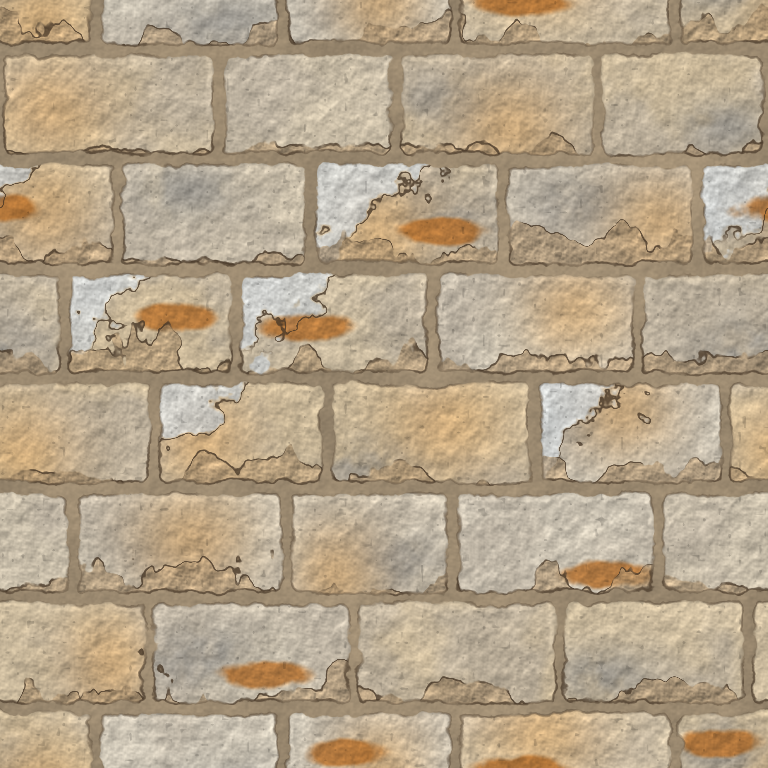
Reproduce this texture procedurally as a Shadertoy shader.

```glsl
// Weathered sandstone wall: seven courses of four rough-faced blocks in buff mortar.

const float ROWS = 7.0;
const float COLS = 4.0;
const float COURSE_SHIFT = 0.55;             // height of the first bed joint, in courses
const float JOINT_JITTER = 0.24;             // spread of upright joints, in blocks
const vec2 HALF_JOINT = vec2(0.0076, 0.0082);
const float CORNER = 0.007;
const float EDGE_WOBBLE = 0.014;
const float RELIEF = 0.85;
const vec2 TO_LIGHT = vec2(-0.0015, 0.0026);

const vec3 MORTAR = vec3(0.61, 0.54, 0.44);
const vec3 CREAM = vec3(0.78, 0.71, 0.59);
const vec3 PALE = vec3(0.80, 0.77, 0.71);
const vec3 STONE_GREY = vec3(0.70, 0.66, 0.60);
const vec3 SLATE = vec3(0.54, 0.53, 0.51);
const vec3 OCHRE = vec3(0.81, 0.64, 0.42);
const vec3 RUST = vec3(0.66, 0.40, 0.15);
const vec3 FLAKE = vec3(0.81, 0.83, 0.84);
const vec3 LIP = vec3(0.64, 0.54, 0.41);
const vec3 CREVICE = vec3(0.27, 0.21, 0.15);

float hash(vec2 p) {
    return fract(sin(dot(p, vec2(127.1, 311.7))) * 43758.55);
}

// Value noise that wraps after a whole number of cells
float noise(vec2 p, vec2 period) {
    vec2 i = floor(p), f = fract(p);
    f = f * f * (3.0 - 2.0 * f);
    vec2 a = mod(i, period), b = mod(i + 1.0, period);
    return mix(mix(hash(a), hash(vec2(b.x, a.y)), f.x),
               mix(hash(vec2(a.x, b.y)), hash(b), f.x), f.y);
}

float fbm(vec2 uv, vec2 freq) {
    float sum = 0.0, amp = 0.5;
    for (int i = 0; i < 4; i++) {
        sum += amp * noise(uv * freq, freq);
        freq *= 2.0;
        amp *= 0.5;
    }
    return sum / 0.9375;
}

float jointJitter(float col, float row) {
    return (hash(vec2(mod(col, COLS) + 3.0, row + 11.0)) - 0.5) * JOINT_JITTER;
}

float roundBox(vec2 p, vec2 halfSize, float r) {
    vec2 d = abs(p) - halfSize + r;
    return length(max(d, 0.0)) + min(max(d.x, d.y), 0.0) - r;
}

// Soft elliptical stain at a random spot of the block
float stain(vec2 pos, vec2 id, vec2 radius) {
    vec2 centre = vec2(hash(id + 0.3), hash(id + 0.7)) * 1.3 - 0.65;
    vec2 d = (pos - centre) / radius;
    return exp(-dot(d, d));
}

void mainImage(out vec4 fragColor, in vec2 fragCoord) {
    vec2 uv = fragCoord / iResolution.xy;
    float px = 1.0 / iResolution.y;

    // Noise layers
    float broad = fbm(uv, vec2(9.0));
    float medium = fbm(uv + 0.37, vec2(28.0));
    float rough = fbm(uv + 0.61, vec2(56.0));
    float slope = rough - fbm(uv + 0.61 + TO_LIGHT, vec2(56.0));
    float grain = noise(uv * 240.0, vec2(240.0)) - 0.5;

    // Course, then block between its two jittered joints
    float y = uv.y * ROWS - COURSE_SHIFT + (broad - 0.5) * 0.06;
    float row = mod(floor(y), ROWS);
    float bond = 0.865 - 0.075 * row - 0.40 * mod(row, 2.0);
    float x = uv.x * COLS - bond + (medium - 0.5) * 0.03;
    float col = floor(x);
    if (x < col + jointJitter(col, row)) col -= 1.0;
    else if (x > col + 1.0 + jointJitter(col + 1.0, row)) col += 1.0;
    float left = col + jointJitter(col, row);
    float right = col + 1.0 + jointJitter(col + 1.0, row);
    vec2 id = vec2(mod(col, COLS), row);

    // Block outline
    vec2 p = vec2((x - 0.5 * (left + right)) / COLS, (fract(y) - 0.5) / ROWS);
    vec2 halfSize = vec2((right - left) / COLS, 1.0 / ROWS) * 0.5 - HALF_JOINT;
    vec2 pos = p / halfSize;
    float edge = roundBox(p, halfSize, CORNER) + (rough - 0.5) * EDGE_WOBBLE;
    float block = 1.0 - smoothstep(-px, px, edge);

    // Block tone with broad discolouration
    vec3 stone = mix(CREAM, PALE, smoothstep(0.1, 0.9, hash(id + 5.1)));
    stone = mix(stone, STONE_GREY, smoothstep(0.35, 0.65, broad) * 0.65);
    float slate = step(0.45, hash(id + 9.2)) * stain(pos, id + 20.0, vec2(0.65, 0.6));
    stone = mix(stone, SLATE, slate * smoothstep(0.2, 0.65, medium) * 0.8);
    float ochre = step(0.5, hash(id + 13.4)) * stain(pos, id + 31.0, vec2(0.6, 1.1));
    stone = mix(stone, OCHRE, ochre * 0.65);

    // Pale flaked corner behind a crack
    float flaked = step(0.78, hash(id + 17.6));
    float flake = pos.x * 0.8 - pos.y * 0.4 + 0.4 + (medium - 0.5) * 1.3;
    stone = mix(stone, FLAKE, flaked * (1.0 - smoothstep(-0.1, 0.0, flake)) * 0.75);
    float crack = flaked * (1.0 - smoothstep(0.008, 0.035, abs(flake)));
    crack *= smoothstep(-0.7, -0.3, pos.y);

    // Rust streaks
    float rust = step(0.68, hash(id + 23.8)) * stain(pos, id + 42.0, vec2(0.5, 0.3));
    stone = mix(stone, RUST, smoothstep(0.22, 0.5, rust * (0.3 + medium)) * 0.8);

    // Broken lower lip, shaded beneath its ragged ledge
    float ledge = (fbm(uv + 0.19, vec2(22.0, 14.0)) - 0.38) * 0.11 * (0.4 + hash(id + 27.3));
    float above = p.y + halfSize.y - ledge + (rough - 0.5) * 0.012;
    float lip = 1.0 - smoothstep(-0.002, 0.002, above);
    stone = mix(stone, LIP, lip * 0.65);
    float ledgeLine = 1.0 - smoothstep(0.0006, 0.0026, abs(above));
    crack = max(crack, ledgeLine * smoothstep(0.38, 0.55, medium));

    // Rough face, pits and worn rim
    stone *= 1.0 + slope * RELIEF * (1.0 + lip) + grain * 0.11 + (medium - 0.5) * 0.16;
    float pit = smoothstep(0.86, 0.97, noise(uv * 150.0 + 0.5, vec2(150.0)));
    stone *= 1.0 - 0.16 * pit;
    float rim = 1.0 - smoothstep(0.001, 0.005, abs(edge + 0.005));
    stone *= 1.0 + 0.07 * rim * smoothstep(-0.2, 0.5, pos.y);
    stone = mix(stone, CREVICE, crack * 0.78);

    // Mortar with contact shadow around the blocks
    vec3 color = MORTAR * (1.0 + (broad - 0.5) * 0.25 + slope * 0.35 + grain * 0.07);
    color = mix(color, stone, block);
    float shadow = 1.0 - smoothstep(0.0005, 0.0028, abs(edge));
    float shade = smoothstep(0.4, 0.62, medium) * 0.4 + smoothstep(0.4, -0.8, pos.y) * 0.3;
    color = mix(color, CREVICE, shadow * shade);

    fragColor = vec4(clamp(color, 0.0, 1.0), 1.0);
}
```
